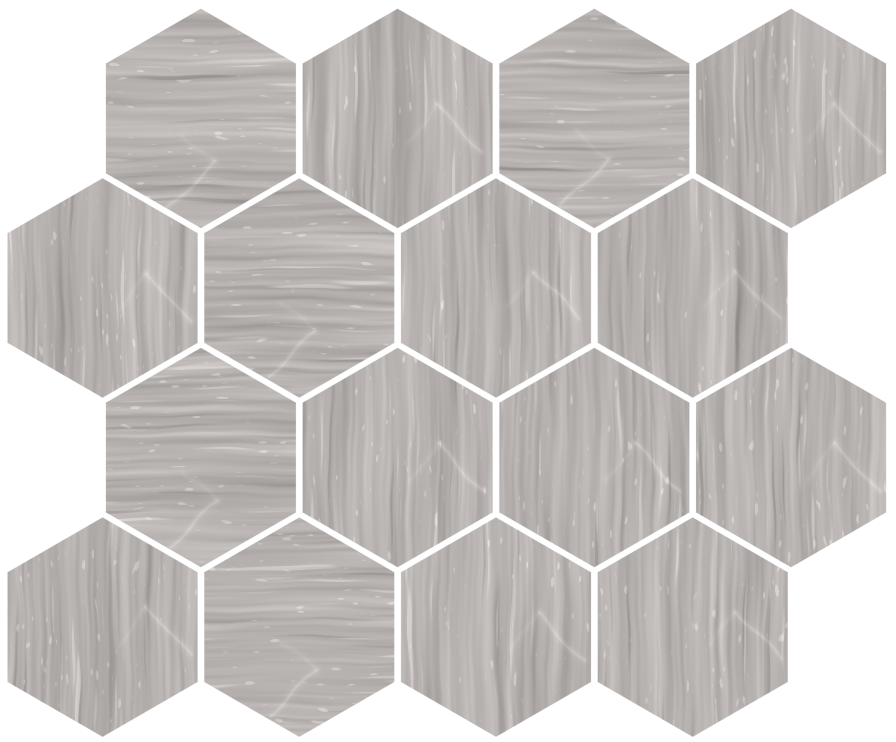
Reproduce this pattern procedurally as a Shadertoy shader.

```glsl
// Sheet of sixteen grey striated stone hexagons in four staggered rows on white.

vec3 hash3(vec2 p) {
    vec3 k = vec3(dot(p, vec2(127.1, 311.7)), dot(p, vec2(269.5, 183.3)), dot(p, vec2(419.2, 371.9)));
    return fract(sin(k) * 43758.545);
}

// Signed cellular noise: each cell scatters one light or dark blob
float cellNoise(vec2 p) {
    vec2 cell = floor(p);
    float sum = 0.0;
    for (int j = -1; j <= 1; j++)
    for (int i = -1; i <= 1; i++) {
        vec2 neighbour = cell + vec2(i, j);
        vec3 h = hash3(neighbour);
        vec2 d = p - neighbour - h.xy;
        sum += (h.z - 0.5) * exp(-4.0 * dot(d, d));
    }
    return sum;
}

// Distance to a pointy-topped hexagon of the given inradius
float hexagon(vec2 p, float inradius) {
    p = abs(p);
    return max(p.x, 0.5 * p.x + 0.866 * p.y) - inradius;
}

float segment(vec2 p, vec2 a, vec2 b) {
    vec2 ab = b - a;
    return length(p - a - ab * clamp(dot(p - a, ab) / dot(ab, ab), 0.0, 1.0));
}

// Stone with its grain along y
vec3 stone(vec2 p, vec2 seed) {
    vec2 shift = hash3(seed).xy;
    vec2 g = p + floor(shift * 40.0);
    g.x += 0.007 * sin(6.0 * p.y + 4.0 * p.x + 6.0 * shift.x) + 0.002 * sin(19.0 * p.y + 23.0 * p.x);

    // Broad bands, then finer fibres
    float tone = 0.719;
    tone += 0.07 * cellNoise(g * vec2(13.0, 0.8));
    tone += 0.10 * cellNoise(g * vec2(30.0, 1.1) + 17.0);
    tone += 0.09 * cellNoise(g * vec2(58.0, 1.7) + 41.0);

    // Pale threads, dark cracks and small flecks
    tone += 0.09 * smoothstep(0.24, 0.5, cellNoise(g * vec2(46.0, 2.2) + 73.0));
    tone -= 0.08 * smoothstep(0.24, 0.5, cellNoise(g * vec2(40.0, 1.2) + 97.0));
    tone += 0.09 * smoothstep(0.33, 0.5, cellNoise(g * vec2(50.0, 16.0) + 9.0));

    // Slanted pale vein with a faint branch
    vec2 v = p + 0.03 * (shift - 0.5);
    v += 0.008 * sin(24.0 * v.yx + 6.0 * shift);
    float vein = exp(-segment(v, vec2(0.21, 0.08), vec2(0.44, -0.16)) / 0.010);
    float branch = exp(-segment(v, vec2(0.21, 0.08), vec2(0.07, -0.10)) / 0.012);
    tone += 0.085 * vein + 0.035 * branch;

    return vec3(tone, tone - 0.018, tone - 0.027);
}

void mainImage(out vec4 fragColor, in vec2 fragCoord) {
    // One unit is the column pitch
    float pixel = 3.772 / iResolution.y;
    vec2 p = (fragCoord - 0.5 * iResolution.xy) * pixel;

    // Nearest tile among the four rows
    float dist = 1e3;
    vec2 local = vec2(0.0), id = vec2(0.0);
    for (int row = 0; row < 4; row++) {
        float r = float(row);
        vec2 q = p - vec2(-1.756 + 0.5 * mod(r, 2.0), -1.302 + 0.862 * r);
        float column = clamp(round(q.x), 0.0, 3.0);
        q.x -= column;
        float d = hexagon(q, 0.483);
        if (d < dist) {
            dist = d;
            local = q;
            id = vec2(column, r);
        }
    }

    // One tile per row lies sideways, plus a second in the top row
    bool sideways = id.x == mod(id.y + 1.0, 2.0) || id == vec2(2.0, 3.0);
    vec2 grain = sideways ? vec2(-local.y, local.x) : local;

    float cover = smoothstep(0.75, -0.75, dist / pixel);
    fragColor = vec4(mix(vec3(1.0), stone(grain, id), cover), 1.0);
}
```
